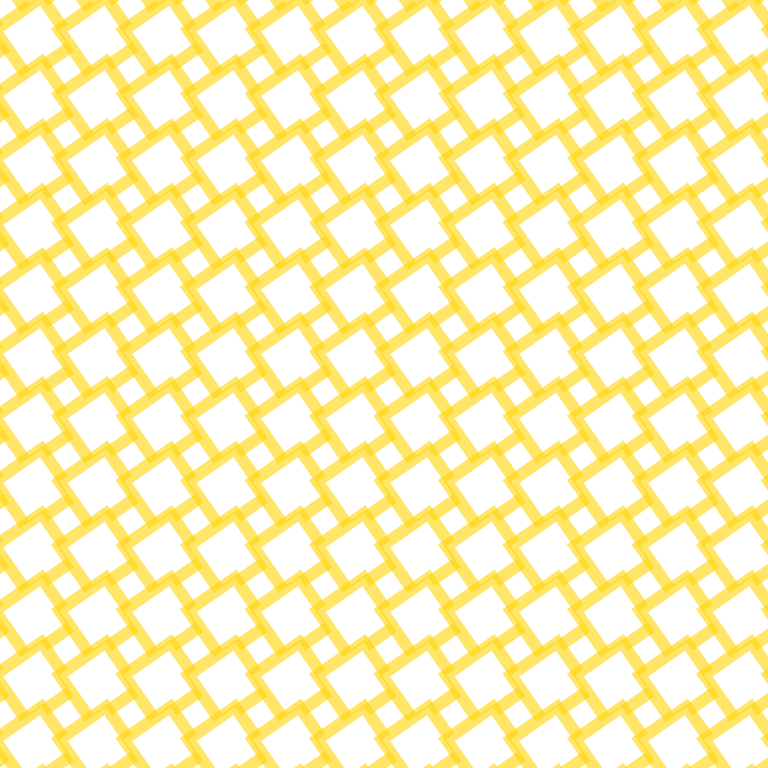
A WebGL 2 fragment shader for this pattern:

```glsl
#version 300 es
precision highp float;
// Grid of tilted, overlapping square frames in translucent yellow on white.

#define REPEATS 11.907
#define TILT radians(35.0)
#define SIDE 0.884
#define STROKE 0.186
#define OPACITY 0.62
#define CENTER vec2(0.535, 0.575)
#define PAPER vec3(1.0)
#define YELLOW vec3(1.0, 0.837, 0.048)

uniform vec2 u_resolution;
out vec4 fragColor;

// Signed distance to an axis-aligned square, with sharp corners outside too.
float squareDistance(vec2 p, float halfSide) {
    return max(abs(p.x), abs(p.y)) - halfSide;
}

// Antialiased coverage of the region where the distance is negative.
float coverage(float dist, float pixel) {
    return clamp(0.5 - dist / pixel, 0.0, 1.0);
}

void main() {
    // Cell units, with y running downward from the top edge.
    vec2 fromTop = vec2(gl_FragCoord.x, u_resolution.y - gl_FragCoord.y);
    vec2 p = fromTop / u_resolution.y * REPEATS;
    float pixel = REPEATS / u_resolution.y;
    vec2 cell = floor(p);

    float c = cos(TILT);
    float s = sin(TILT);
    vec3 color = PAPER;

    // Paint neighbours in order: lower and right squares cover earlier ones.
    for (int row = -1; row <= 1; row++) {
        for (int col = -1; col <= 1; col++) {
            vec2 d = p - cell - vec2(col, row) - CENTER;
            vec2 q = vec2(c * d.x - s * d.y, s * d.x + c * d.y);
            float edge = squareDistance(q, 0.5 * SIDE);

            // Opaque fill to the centre line, then a translucent stroke.
            color = mix(color, PAPER, coverage(edge, pixel));
            float frame = coverage(abs(edge) - 0.5 * STROKE, pixel);
            color = mix(color, YELLOW, OPACITY * frame);
        }
    }
    fragColor = vec4(color, 1.0);
}
```
